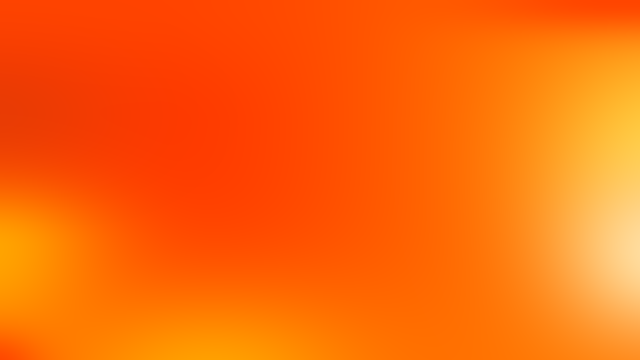
Reproduce this background procedurally as a Shadertoy shader.

```glsl
#define RED vec3(1.00, 0.225, 0.00)
#define ORANGE vec3(1.00, 0.47, 0.00)
#define EMBER vec3(0.91, 0.23, 0.015)
#define AMBER vec3(1.00, 0.645, 0.00)
#define YELLOW vec3(1.00, 0.80, 0.22)
#define PEACH vec3(1.00, 0.88, 0.65)
#define CORNER_RED vec3(1.00, 0.27, 0.00)
#define TOP_LIFT 0.04
#define TOP_FADE 0.09

// Soft elliptical falloff: 1 at the centre, 1/e at the given radii
float glow(vec2 p, vec2 center, vec2 radii) {
    vec2 d = (p - center) / radii;
    return exp(-dot(d, d));
}

void mainImage(out vec4 fragColor, in vec2 fragCoord) {
    vec2 uv = fragCoord / iResolution.xy;

    // Red field warming to orange on the right
    vec3 color = mix(RED, ORANGE, smoothstep(0.25, 0.95, uv.x));
    color.g += TOP_LIFT * smoothstep(0.65, 1.0, uv.y) * (1.0 - smoothstep(0.3, 0.6, uv.x));

    // Darker ember on the left edge
    color = mix(color, EMBER, glow(uv, vec2(-0.02, 0.68), vec2(0.20, 0.19)));

    // Amber light from below and from the left, steeper on its upper side
    color = mix(color, AMBER, glow(uv, vec2(0.33, -0.06), vec2(0.28, 0.27)));
    float leftHeight = uv.y > 0.31 ? 0.17 : 0.32;
    color = mix(color, AMBER, glow(uv, vec2(-0.02, 0.31), vec2(0.19, leftHeight)));

    // Yellow and peach light on the right edge
    color = mix(color, YELLOW, glow(uv, vec2(1.05, 0.60), vec2(0.20, 0.30)));
    color = mix(color, PEACH, glow(uv, vec2(1.04, 0.30), vec2(0.16, 0.24)));

    // Red returning at the lower left corner and along the upper right edge
    color = mix(color, CORNER_RED, glow(uv, vec2(-0.01, -0.02), vec2(0.07, 0.09)));
    float topEdge = glow(uv, vec2(uv.x, 1.0), vec2(1.0, TOP_FADE));
    color = mix(color, CORNER_RED, topEdge * smoothstep(0.5, 0.95, uv.x));

    fragColor = vec4(color, 1.0);
}
```
